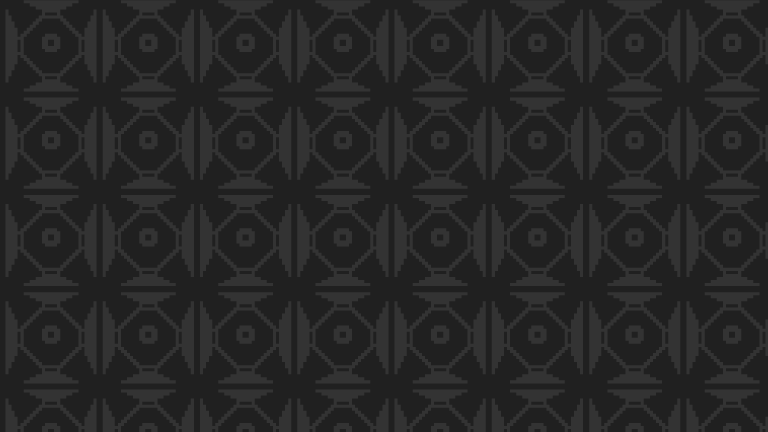
Reproduce this pattern procedurally as a Shadertoy shader.

```glsl
// Dark woven lattice: stepped wedges frame an open diamond with a small ring.
// Each tile is a 32 x 32 grid of square stitches, folded about its centre;
// integer formulas choose lit stitches and supersampling smooths their edges.

const float TILE_SIZE = 0.2252;                  // in canvas heights
const float STITCHES = 32.0;                     // stitches per tile side
const vec2 FIRST_CENTRE = vec2(0.1181, 0.8937);  // centre of top left tile
const vec3 GROUND = vec3(0.126);
const vec3 THREAD = vec3(0.200);
const int SAMPLES = 4;

// Stitch index counted outward from the centre lines: 0, 1, 2, ...
vec2 foldStitch(vec2 stitch) {
    return abs(stitch + 0.5) - 0.5;
}

// Wedge with its long side outermost, losing two stitches per step inward.
bool wedge(float depth, float along, float halfLength) {
    bool inBand = depth > 10.5 && depth < 14.5;
    return inBand && along < halfLength - 2.0 * (14.0 - depth) - 0.5;
}

// Two-stitch diagonal outline with blunt, notched tips.
bool diamond(vec2 s) {
    float total = s.x + s.y;
    float reach = max(s.x, s.y);
    bool inner = abs(total - 11.0) < 0.5 && reach < 9.5;
    bool outer = abs(total - 12.0) < 0.5 && reach < 10.5;
    bool tip = abs(reach - 9.0) < 0.5 && min(s.x, s.y) < 1.5;
    return inner || outer || tip;
}

// Small square ring with clipped corners and a two-stitch hole.
bool ring(vec2 s) {
    float reach = max(s.x, s.y);
    return reach > 0.5 && reach < 2.5 && s.x + s.y < 3.5;
}

// One if the stitch under this point is lit, otherwise zero.
float threadAt(vec2 p) {
    vec2 tile = fract((p - FIRST_CENTRE) / TILE_SIZE + 0.5) - 0.5;
    vec2 stitch = floor(tile * STITCHES);
    vec2 s = foldStitch(stitch);
    bool sides = wedge(s.x, s.y, 12.0);
    bool caps = wedge(s.y, s.x, 9.0);
    bool eye = ring(foldStitch(stitch - vec2(0.0, 1.0)));
    return float(sides || caps || diamond(s) || eye);
}

void mainImage(out vec4 fragColor, in vec2 fragCoord) {
    // Average a grid of samples over the pixel
    float coverage = 0.0;
    for (int y = 0; y < SAMPLES; y++) {
        for (int x = 0; x < SAMPLES; x++) {
            vec2 offset = (vec2(x, y) + 0.5) / float(SAMPLES) - 0.5;
            coverage += threadAt((fragCoord + offset) / iResolution.y);
        }
    }
    coverage /= float(SAMPLES * SAMPLES);
    fragColor = vec4(mix(GROUND, THREAD, coverage), 1.0);
}
```
